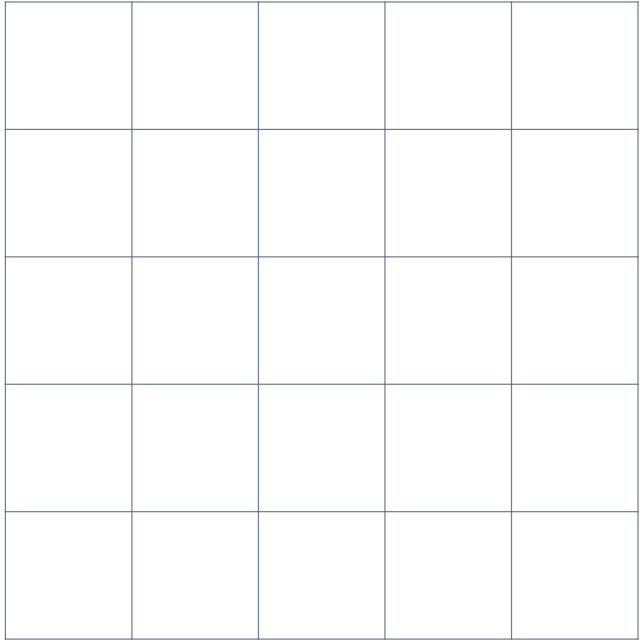
A Shadertoy shader for this pattern:

```glsl
// A plain five by five ruled grid of thin slate-blue lines on white paper.
// Each axis finds its nearest rule by rounding, then box-filters the rule
// over one pixel; translucent ink makes the crossings slightly darker.

const vec2  CELLS      = vec2(5.0);              // repeats across and down
const vec2  ORIGIN     = vec2(0.0084, 0.0014);   // lower left corner of the grid
const vec2  PITCH      = vec2(0.1977, 0.1991);   // cell size
const float LINE_WIDTH = 0.00195;
const float OPACITY    = 0.79;
const vec3  PAPER      = vec3(1.0);
const vec3  INK        = vec3(0.28, 0.37, 0.47);

// Share of each pixel, per axis, covered by the interval [lo, hi].
vec2 coverage(vec2 p, vec2 lo, vec2 hi, vec2 pixel) {
    vec2 a = clamp((p - lo) / pixel + 0.5, 0.0, 1.0);
    vec2 b = clamp((p - hi) / pixel + 0.5, 0.0, 1.0);
    return a - b;
}

void mainImage(out vec4 fragColor, in vec2 fragCoord) {
    vec2 pixel = 1.0 / iResolution.xy;
    vec2 p = fragCoord * pixel - ORIGIN;
    vec2 halfWidth = vec2(0.5 * LINE_WIDTH);

    // Nearest rule on each axis, limited to the outer frame
    vec2 rule = clamp(round(p / PITCH), vec2(0.0), CELLS) * PITCH;
    vec2 lines = coverage(p, rule - halfWidth, rule + halfWidth, pixel);

    // Rules stop at the frame
    vec2 extent = coverage(p, -halfWidth, CELLS * PITCH + halfWidth, pixel);
    vec2 alpha = OPACITY * lines * extent.yx;

    // Layer the vertical and horizontal ink
    float ink = 1.0 - (1.0 - alpha.x) * (1.0 - alpha.y);
    fragColor = vec4(mix(PAPER, INK, ink), 1.0);
}
```
